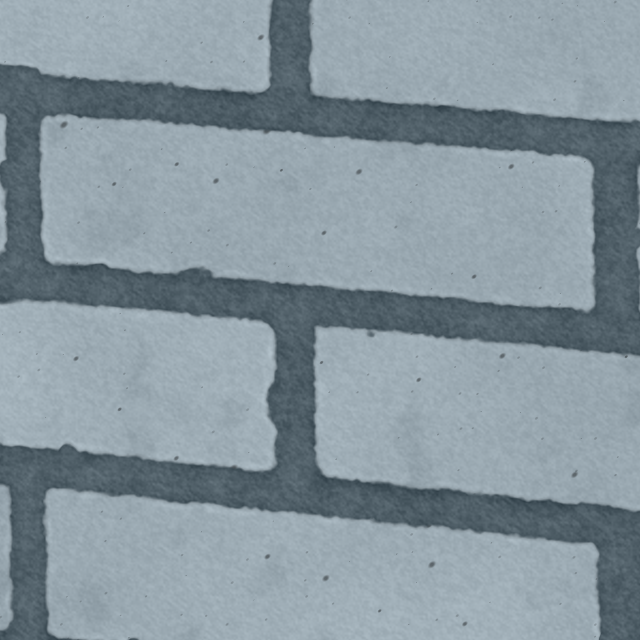
Give the GLSL for this texture, as a WebGL 2 fragment shader.

```glsl
#version 300 es
// Pale blue-grey bricks in a tilted running bond with dark, rough mortar joints.
precision highp float;
uniform vec2 u_resolution;
out vec4 fragColor;

float hash(vec2 p) {
  vec3 q = fract(p.xyx * vec3(0.1031, 0.1030, 0.0973));
  q += dot(q, q.yzx + 33.33);
  return fract((q.x + q.y) * q.z);
}

float noise(vec2 p) {
  vec2 i = floor(p), f = fract(p);
  f = f * f * (3.0 - 2.0 * f);
  return mix(mix(hash(i), hash(i + vec2(1, 0)), f.x),
             mix(hash(i + vec2(0, 1)), hash(i + 1.0), f.x), f.y);
}

float fbm(vec2 p) {
  float sum = 0.0, amp = 0.5;
  for (int i = 0; i < 4; i++) {
    sum += amp * noise(p);
    p = mat2(1.6, 1.2, -1.2, 1.6) * p + 7.3;
    amp *= 0.5;
  }
  return sum / 0.9375;
}

float roundedBox(vec2 p, vec2 halfSize, float radius) {
  vec2 q = abs(p) - halfSize + radius;
  return length(max(q, 0.0)) + min(max(q.x, q.y), 0.0) - radius;
}

// Sparse small pits, one candidate per grid cell
float pits(vec2 p, float cells, float chance) {
  vec2 g = p * cells, id = floor(g);
  vec2 center = 0.2 + 0.6 * vec2(hash(id + 3.1), hash(id + 17.7));
  vec2 d = fract(g) - center;
  d.x += 0.4 * d.y;
  float radius = mix(0.03, 0.075, hash(id + 41.3));
  float spot = 1.0 - smoothstep(radius * 0.3, radius * 1.4, length(d));
  return spot * step(hash(id + 9.4), chance);
}

void main() {
  vec2 p = gl_FragCoord.xy / u_resolution;
  p.y = 1.0 - p.y; // measured downwards

  // Slanted courses that widen slightly to the right
  float pitch = 0.291 + 0.012 * p.x;
  float course = (p.y - 0.142 - 0.079 * p.x) / pitch;
  float row = floor(course);
  float column = (p.x - 0.033 - 0.013 * p.y - 0.42 * mod(row, 2.0)) / 0.925;
  vec2 id = vec2(floor(column), row);
  vec2 local = (fract(vec2(column, course)) - 0.5) * vec2(0.925, pitch);

  // Brick outline with ragged edges, worn corners and a few chips
  vec2 halfSize = vec2(0.4355 - 0.007 * p.x, 0.5 * pitch - 0.030);
  float corner = 0.006 + 0.018 * hash(id * 4.0 + sign(local) + 20.0);
  float dist = roundedBox(local, halfSize, corner);
  dist += 0.009 * (fbm(p * 28.0) - 0.5) + 0.004 * (noise(p * 120.0) - 0.5);
  dist += 0.013 * smoothstep(0.80, 0.97, noise(p * 19.0 + 5.0));
  float blur = max(0.0028, 0.7 / u_resolution.y);
  float mortarMask = smoothstep(-blur, blur, dist);

  // Slanted fine grain shared by both materials
  vec2 slant = mat2(0.8, -0.6, 0.6, 0.8) * p;
  float grain = noise(slant * vec2(130.0, 230.0)) - 0.5;
  float fine = noise(p * 300.0 + 11.0) - 0.5;
  float cloud = fbm(p * 5.0 + 2.0) - 0.5;

  // Brick face: soft stains, pale rim, dim edge and pits
  vec3 brick = vec3(0.612, 0.670, 0.704);
  brick += 0.07 * cloud + 0.02 * (hash(id + 31.0) - 0.5);
  brick += 0.045 * grain + 0.030 * fine;
  brick -= 0.035 * smoothstep(0.60, 0.80, fbm(p * 14.0 + 8.0));
  float rim = exp(-pow((dist + 0.008) / 0.004, 2.0));
  brick += rim * 0.06 * (noise(p * 45.0) - 0.25);
  brick *= 1.0 - 0.12 * smoothstep(-0.006, 0.0, dist);
  brick *= 1.0 - 0.40 * pits(p, 13.0, 0.20) - 0.18 * pits(p + 0.37, 31.0, 0.22);

  // Mortar: rough grain, shadow along its edges, deepest below bricks
  vec3 mortar = vec3(0.322, 0.382, 0.416);
  mortar += 0.09 * (fbm(p * 24.0 + 4.0) - 0.5) + 0.075 * grain + 0.045 * fine;
  float under = smoothstep(-0.02, 0.02, local.y - halfSize.y);
  float shadow = exp(-max(dist, 0.0) / 0.007);
  mortar -= shadow * mix(0.06, 0.13, under) * (0.6 + 0.8 * noise(p * 32.0));

  fragColor = vec4(mix(brick, mortar, mortarMask), 1.0);
}
```
